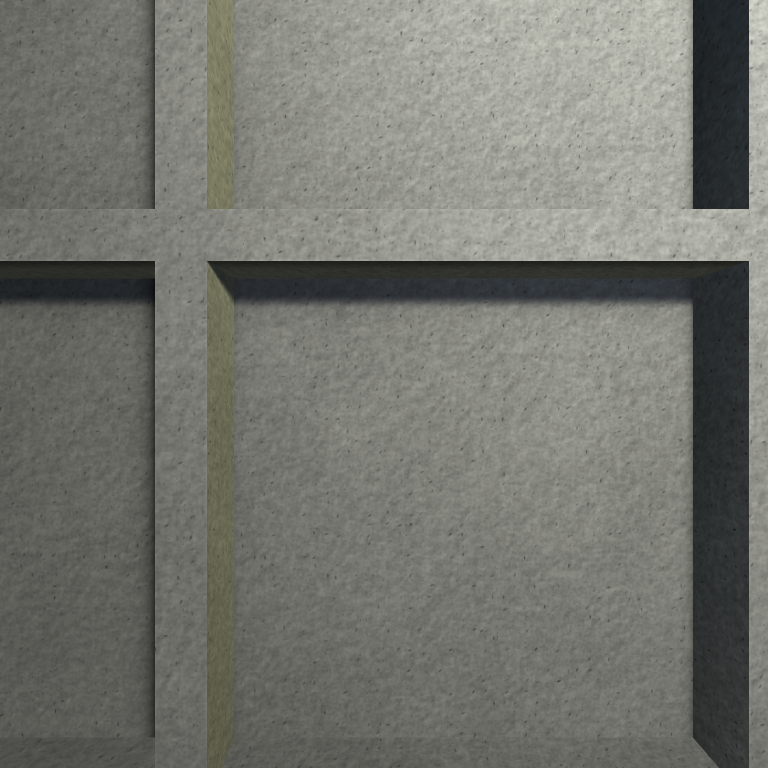
A WebGL 2 fragment shader for this texture:

```glsl
#version 300 es
precision highp float;
uniform vec2 u_resolution;
out vec4 fragColor;

float hash(vec2 p) {
  vec3 q = fract(p.xyx * 0.1031);
  q += dot(q, q.yzx + 33.33);
  return fract((q.x + q.y) * q.z);
}

float noise(vec2 p) {
  vec2 i = floor(p), f = fract(p);
  f = f * f * (3.0 - 2.0 * f);
  return mix(mix(hash(i), hash(i + vec2(1, 0)), f.x),
             mix(hash(i + vec2(0, 1)), hash(i + vec2(1, 1)), f.x), f.y);
}

float fbm(vec2 p) {
  float sum = 0.0, amp = 0.5;
  for (int i = 0; i < 4; i++) {
    sum += amp * noise(p);
    p = mat2(1.6, 1.2, -1.2, 1.6) * p + 7.3;
    amp *= 0.6;
  }
  return sum;
}

// Short dark nicks, at most one in each cell of a scattered grid
float nicks(vec2 p) {
  vec2 id = floor(p);
  vec2 d = fract(p) - 0.3 - 0.4 * vec2(hash(id + 17.0), hash(id + 43.0));
  float angle = 0.2 + 1.6 * hash(id);
  d = mat2(cos(angle), -sin(angle), sin(angle), cos(angle)) * d;
  float present = smoothstep(0.65, 1.0, hash(id + 71.0));
  return present * (1.0 - smoothstep(0.06, 0.28, length(d * vec2(1.0, 2.4))));
}

// Relative brightness of the rough concrete, around 1
float concrete(vec2 p) {
  vec2 warped = p + 0.004 * vec2(noise(p * 45.0), noise(p * 45.0 + 50.0));
  float relief = fbm(warped * 75.0 + vec2(0.2, -0.25)) - fbm(warped * 75.0);
  float mottle = fbm(p * 9.0 + 20.0) - 0.54;
  float grain = noise(p * 300.0) - 0.5;
  return 1.0 + 0.28 * relief + 0.12 * mottle + 0.09 * grain
       + 0.10 * (noise(warped * 130.0) - 0.5)
       - 0.33 * nicks(p * 62.0) - 0.25 * nicks(p * 115.0 + 9.0);
}

// Broad light falling from the upper right
float lightAt(vec2 s) {
  float across = smoothstep(-0.1, 0.8, s.x);
  return 0.34 + 0.07 * s.y + across * (0.08 + 0.24 * s.y);
}

vec3 shade(vec2 s) {
  const float period = 0.7734, beam = 0.0677;
  vec2 cell = mod(s - vec2(0.2018, 0.6602), period);
  float light = lightAt(s);
  vec3 stone = vec3(0.995, 1.0, 0.945) * light;

  // Front faces of the beams, with faintly worn arrises
  if (min(cell.x, cell.y) < beam) {
    float edge = cell.x < beam ? min(cell.x, beam - cell.x) : 1.0;
    if (cell.y < beam) edge = cell.x < beam ? 1.0 : min(cell.y, beam - cell.y);
    float rim = 1.0 - smoothstep(0.0, 0.004, edge);
    return (stone + 0.035 + 0.02 * rim) * concrete(s + 3.0);
  }

  // Follow the view ray into the recess until it meets a wall or the back
  vec2 low = s - cell + beam, high = s - cell + period;
  vec2 ray = (s - vec2(0.5, 0.51)) * 0.181;
  vec2 room = mix(s - low, high - s, step(0.0, ray));
  vec2 reach = room / max(abs(ray), 1e-5);
  float depth = min(1.0, min(reach.x, reach.y));
  vec2 hit = s + ray * depth;

  // Cast shadow of the beam above, softer as it gets deeper
  float drop = high.y - hit.y - 0.037 * depth;
  float shadow = 1.0 - smoothstep(-0.011 * depth - 0.0005, 0.010 * depth + 0.0005, drop);
  vec3 shadowTint = vec3(0.34, 0.37, 0.43);

  if (depth >= 1.0) {
    // Back panel, with contact shade beside the right-hand beam
    float contact = 0.28 * exp(-(high.x - hit.x) / 0.007)
                  + 0.08 * exp(-(hit.x - low.x) / 0.008)
                  + 0.60 * exp(-(high.x - s.x) / 0.010)
                  + 0.15 * exp(-max(drop, 0.0) / 0.025);
    vec3 panel = stone * concrete(hit) * (1.0 - contact);
    return mix(panel, panel * shadowTint * 1.12, shadow);
  }
  if (reach.x < reach.y) {
    vec2 wallPoint = vec2(depth * 0.11 + 5.0, hit.y + depth * 0.06);
    float rough = concrete(wallPoint);
    if (ray.x < 0.0) {
      // Left wall, grazed by the light
      vec3 lit = stone * vec3(0.95, 0.95, 0.80) * rough;
      return mix(lit, lit * shadowTint, shadow);
    }
    // Right wall, turned away from the light
    vec3 dark = mix(vec3(0.20, 0.21, 0.205), vec3(0.13, 0.15, 0.165), s.y);
    return dark * (1.08 - 0.18 * depth) * mix(1.0, rough, 1.3);
  }
  // Underside or upper face of a beam
  vec3 face = ray.y > 0.0 ? vec3(0.165, 0.170, 0.150) : stone * 0.9;
  face *= mix(0.72, 1.1, smoothstep(0.0, 0.5, depth)) * (0.75 + 0.5 * light);
  return face * concrete(vec2(hit.x, depth * 0.11 + 8.0));
}

void main() {
  // Four rotated samples smooth every edge
  vec3 color = vec3(0.0);
  for (int i = 0; i < 4; i++) {
    float turn = 1.5708 * float(i) + 0.4636;
    vec2 offset = 0.395 * vec2(cos(turn), sin(turn));
    color += shade((gl_FragCoord.xy + offset) / u_resolution);
  }
  fragColor = vec4(clamp(color * 0.25, 0.0, 1.0), 1.0);
}
```
